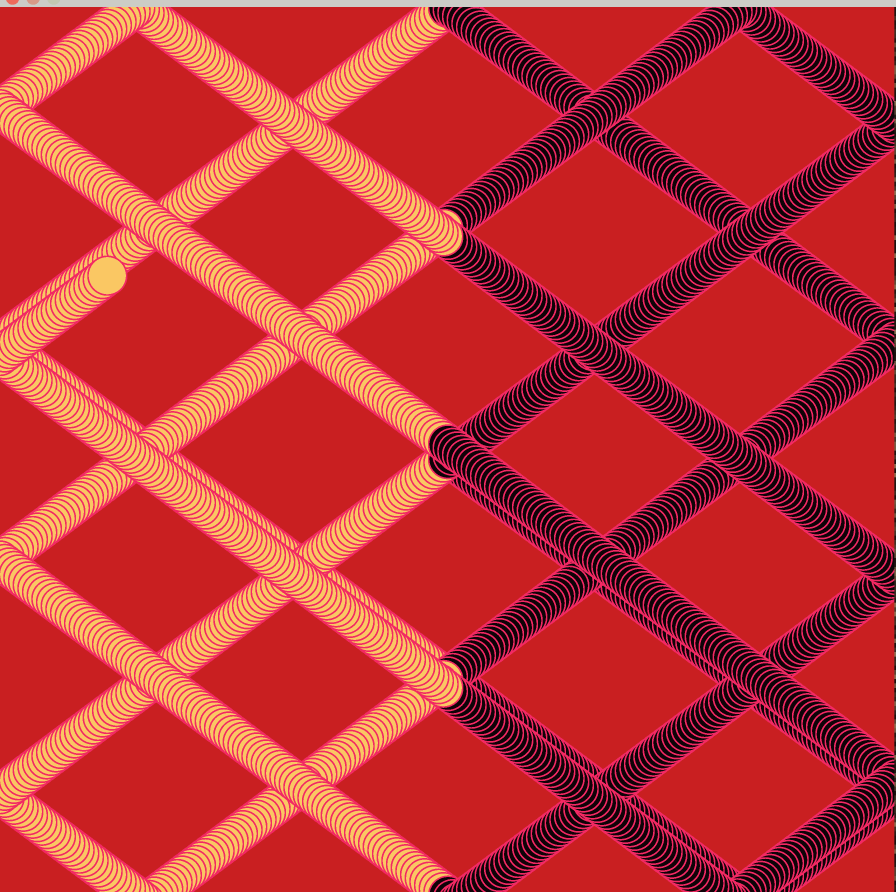
A Shadertoy shader for this pattern:

```glsl
// Trail of a disc bouncing in a square: a woven lattice, amber on the left and black on the right.
// Reflections unfold the path into one straight line; each point finds the newest outlined disc
// that covers it. A slight drift in slope separates the second lap from the first.

float hash(vec2 p) {
    return fract(sin(dot(p, vec2(127.1, 311.7))) * 43758.5453);
}

// Reflect a coordinate into 0..1
float fold(float x) {
    return 1.0 - abs(mod(x, 2.0) - 1.0);
}

vec3 trail(vec2 p) {
    const float radius = 0.0225, slope = 0.7482, lastDisc = 1847.0;
    vec2 start = vec2(0.5, 0.5026);
    vec2 stride = vec2(1.0, slope) * 4.0 / 768.0;
    float spacing = length(stride);
    vec2 dir = stride / spacing;

    float newest = -1.0, nearest = 1.0;
    for (int i = 0; i < 11; i++) {
        // Only the mirrored cells that the unfolded path crosses
        float row = floor(start.y + slope * (float(i) - start.x) - 0.05);
        for (int j = 0; j < 3; j++) {
            vec2 cell = vec2(float(i), row + float(j));
            vec2 q = cell + mix(p, 1.0 - p, mod(cell, 2.0)) - start;
            float across = dot(q, vec2(-dir.y, dir.x));
            if (abs(across) > radius) continue;

            float reach = sqrt(radius * radius - across * across);
            float k = min(floor((dot(q, dir) + reach) / spacing), lastDisc);
            float d = length(q - k * stride);
            if (k < 0.0 || d > radius) continue;
            if (k > newest || (k == newest && d < nearest)) {
                newest = k;
                nearest = d;
            }
        }
    }

    if (newest < 0.0) return vec3(0.79, 0.12, 0.13);
    if (nearest > radius - 0.0018) return vec3(0.95, 0.16, 0.39);
    float discX = fold(start.x + newest * stride.x);
    return discX < 0.5 ? vec3(0.98, 0.78, 0.39) : vec3(0.06, 0.01, 0.03);
}

// Pale strip along the top with three cropped dots
vec3 topStrip(vec2 p) {
    vec3 col = vec3(0.80, 0.80, 0.78);
    for (int i = 0; i < 3; i++) {
        float t = float(i);
        vec3 dot3 = mix(vec3(0.93, 0.42, 0.36), vec3(0.76, 0.78, 0.70), t * 0.5);
        if (length(p - vec2(0.014 + 0.023 * t, -0.010)) < 0.0075) col = dot3;
    }
    return col;
}

vec3 scene(vec2 p) {
    if (p.y < 0.0) return topStrip(p);
    // Speckled sliver at the right border
    if (p.x > 0.998) {
        float grain = hash(vec2(3.0, floor(p.y * 200.0)));
        return mix(vec3(0.10, 0.07, 0.06), vec3(0.55, 0.45, 0.33), grain * grain);
    }
    return trail(p);
}

void mainImage(out vec4 fragColor, in vec2 fragCoord) {
    // Average a 3 x 3 grid of samples to smooth the edges
    vec3 sum = vec3(0.0);
    for (int i = 0; i < 9; i++) {
        vec2 offset = (vec2(float(i % 3), float(i / 3)) - 1.0) / 3.0;
        vec2 p = (fragCoord + offset) / iResolution.x;
        p.y = iResolution.y / iResolution.x - p.y - 0.0078;
        sum += scene(p);
    }
    fragColor = vec4(sum / 9.0, 1.0);
}
```
